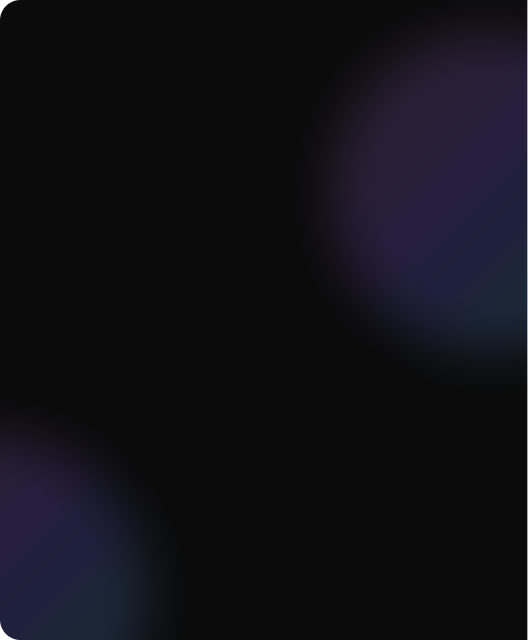
This background is drawn by a Shadertoy shader. Its source:

```glsl
#define GLOW_RADIUS 0.247
#define GLOW_BLUR 0.077
#define UPPER_GLOW vec2(0.768, 0.700)
#define LOWER_GLOW vec2(-0.020, 0.069)
#define CORNER_RADIUS 0.032
#define RIGHT_MARGIN 0.001
#define BASE vec3(0.042, 0.042, 0.043)
#define PLUM vec3(0.168, 0.122, 0.210)
#define VIOLET vec3(0.150, 0.118, 0.235)
#define NAVY vec3(0.122, 0.125, 0.232)
#define TEAL vec3(0.106, 0.150, 0.215)
#define PAPER vec3(1.0)

// Diagonal ramp, from plum at upper left to teal at lower right
vec3 glowRamp(float t) {
    vec3 color = mix(PLUM, VIOLET, smoothstep(-0.75, -0.20, t));
    color = mix(color, NAVY, smoothstep(-0.25, 0.22, t));
    return mix(color, TEAL, smoothstep(0.20, 0.58, t));
}

// Blurred disc blended over the backdrop
vec3 addGlow(vec3 backdrop, vec2 p, vec2 center) {
    vec2 offset = p - center;
    float t = dot(offset, vec2(0.7071, -0.7071)) / GLOW_RADIUS;
    float coverage = 1.0 - smoothstep(GLOW_RADIUS - GLOW_BLUR,
                                      GLOW_RADIUS + GLOW_BLUR, length(offset));
    return mix(backdrop, glowRamp(t), coverage);
}

// Card with rounded left corners and a straight right side
float cardDistance(vec2 p, float width) {
    vec2 q = vec2(CORNER_RADIUS - p.x, abs(p.y - 0.5) - 0.5 + CORNER_RADIUS);
    float rounded = length(max(q, 0.0)) + min(max(q.x, q.y), 0.0) - CORNER_RADIUS;
    return max(rounded, p.x - width + RIGHT_MARGIN);
}

void mainImage(out vec4 fragColor, in vec2 fragCoord) {
    // Canvas height is one unit
    vec2 p = fragCoord / iResolution.y;
    float pixel = 1.0 / iResolution.y;

    vec3 color = addGlow(BASE, p, UPPER_GLOW);
    color = addGlow(color, p, LOWER_GLOW);

    // Antialiased card outline
    float outside = clamp(0.5 + cardDistance(p, iResolution.x * pixel) / pixel, 0.0, 1.0);
    fragColor = vec4(mix(color, PAPER, outside), 1.0);
}
```
